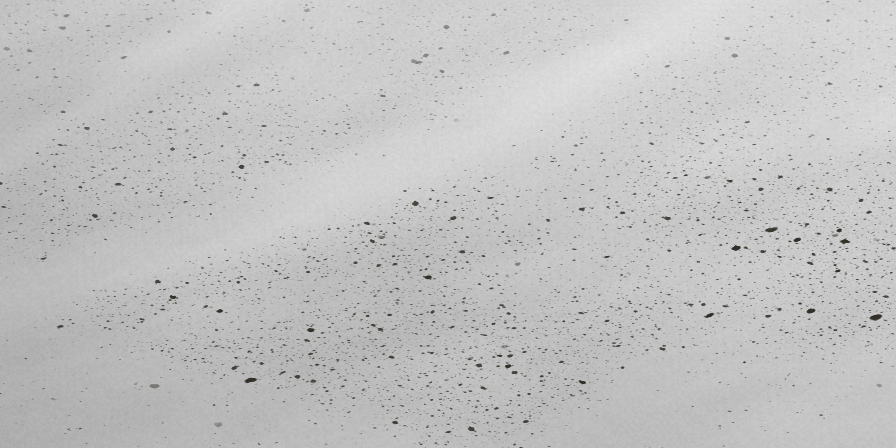
Write a Shadertoy shader that draws this texture.

```glsl
float hash(vec2 p) {
    return fract(sin(dot(p, vec2(127.1, 311.7))) * 43758.5453);
}

float noise(vec2 p) {
    vec2 cell = floor(p), f = fract(p);
    f = f * f * (3.0 - 2.0 * f);
    float low = mix(hash(cell), hash(cell + vec2(1, 0)), f.x);
    float high = mix(hash(cell + vec2(0, 1)), hash(cell + vec2(1, 1)), f.x);
    return mix(low, high, f.y);
}

float fbm(vec2 p) {
    float sum = 0.0, weight = 0.5;
    for (int i = 0; i < 4; i++) {
        sum += weight * noise(p);
        p = p * 2.03 + 17.3;
        weight *= 0.5;
    }
    return sum;
}

mat2 rotation(float angle) {
    float c = cos(angle), s = sin(angle);
    return mat2(c, -s, s, c);
}

// Soft bare ridge around a signed offset from its centre line
float ridge(float offset, float width) {
    return exp(-offset * offset / (width * width));
}

// Coverage of flat, slightly tilted grains scattered over jittered cells
float grains(vec2 p, float size, float density, float seed, float pixel) {
    vec2 home = floor(p / size);
    float cover = 0.0;
    for (int j = -1; j <= 1; j++)
    for (int i = -1; i <= 1; i++) {
        vec2 id = home + vec2(i, j);
        vec2 key = id + seed;
        vec2 centre = (id + vec2(hash(key + 3.1), hash(key + 7.7))) * size;
        float scale = hash(key + 11.9);
        vec2 radius = size * mix(0.08, 0.2, scale * scale)
                    * vec2(1.0, mix(0.34, 0.62, hash(key + 19.3)));
        vec2 q = rotation(0.6 * (hash(key + 23.5) - 0.45)) * (p - centre);
        q.y += radius.y * 0.8 * (noise(q / radius.x * 1.4 + key) - 0.5);
        float dist = (length(q / radius) - 1.0) * radius.y;
        float present = smoothstep(0.0, 0.06, density - hash(key + 31.7));
        float strength = min(1.0, 2.4 * radius.y / pixel);
        cover = max(cover, present * strength
              * (1.0 - smoothstep(-0.5 * pixel, 0.5 * pixel, dist)));
    }
    return cover;
}

void mainImage(out vec4 fragColor, in vec2 fragCoord) {
    vec2 p = fragCoord / iResolution.y;
    p.x *= 2.0 * iResolution.y / iResolution.x;
    float pixel = 1.0 / iResolution.y;

    // Diagonal drifts
    vec2 along = rotation(0.3) * p;
    float drift = fbm(along * vec2(2.2, 7.0) + 4.0);
    float wobble = 0.12 * (drift - 0.47);
    float mainLine = 0.36 + 0.1 * p.x + 0.19 * p.x * p.x + wobble;
    float upperLine = 0.66 + 0.6 * p.x + wobble;
    float bare = ridge(p.y - mainLine, 0.08);
    float upperBare = ridge(p.y - upperLine, 0.06);

    // Where grains gather
    float lowerLine = mix(0.28 - 0.3 * p.x, 0.17, smoothstep(1.05, 1.5, p.x));
    float fan = smoothstep(0.0, 0.12, mainLine - p.y)
              * smoothstep(-0.03, 0.1, p.y - lowerLine + wobble);
    fan *= mix(1.0, 0.5, smoothstep(0.45, 0.75, p.y));
    float upper = 0.6 * smoothstep(0.04, 0.14, p.y - mainLine) * (1.0 - upperBare);
    float patches = smoothstep(0.28, 0.56, fbm(along * vec2(3.0, 8.0) + 31.0));
    float density = max(fan, upper) * mix(0.5, 1.0, patches)
                  + 0.18 * patches * (1.0 - bare);

    // Pale ground
    float slope = smoothstep(0.0, 1.0, 0.55 * p.y + 0.22 * p.x);
    float light = 0.727 + 0.104 * slope;
    light -= 0.026 * (1.0 - smoothstep(0.0, 0.6, p.x));
    light += 0.034 * bare + 0.026 * upperBare - 0.008 * density;
    light += 0.08 * (drift - 0.47);
    light += 0.035 * (noise(p * 230.0) - 0.5);
    vec3 color = light + vec3(-0.001, 0.001, 0.0) * slope;

    // Grains from coarse to dust, fainter towards the top
    vec3 grainColor = vec3(0.18, 0.17, 0.14);
    float distanceFade = smoothstep(0.5, 0.95, p.y);
    float size = 0.075;
    for (int i = 0; i < 4; i++) {
        float layer = float(i);
        float share = min(0.2 + 0.3 * layer, 0.85) * density;
        share *= mix(1.0, min(0.35 + 0.25 * layer, 1.0), distanceFade);
        float cover = grains(p + 0.37 * layer, size, share, 40.0 * layer, pixel);
        float opacity = mix(0.97, 0.6, layer / 3.0) * mix(1.0, 0.45, distanceFade);
        color = mix(color, grainColor, cover * opacity);
        size *= 0.5;
    }

    fragColor = vec4(color, 1.0);
}
```
